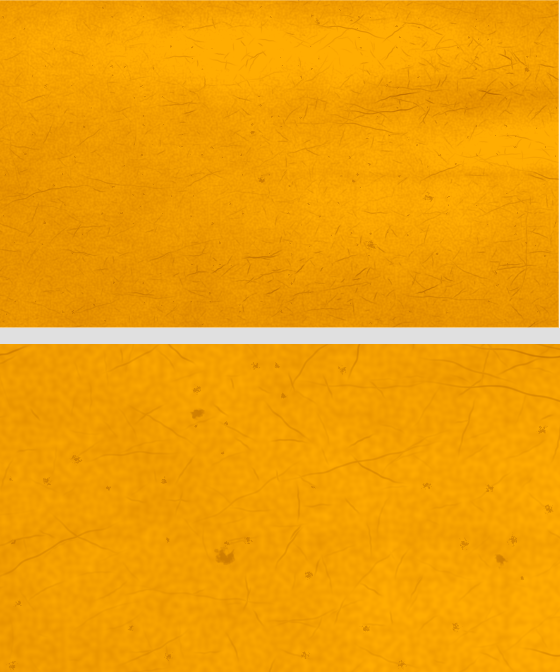
Top: the whole. Bottom: its middle third, enlarged.
Give the GLSL for this texture, as a WebGL 2 fragment shader.

```glsl
#version 300 es
precision highp float;

uniform vec2 u_resolution;
out vec4 fragColor;

const float TAU = 6.28319;
const vec3 DEEP_AMBER = vec3(0.908, 0.577, 0.0);
const vec3 BRIGHT_AMBER = vec3(0.988, 0.66, 0.007);
const vec3 SCRATCH_BROWN = vec3(0.66, 0.36, 0.0);
const vec3 EDGE_WHITE = vec3(1.0, 0.98, 0.94);

vec2 hash2(vec2 p) {
    vec3 q = fract(vec3(p.xyx) * vec3(0.1031, 0.1030, 0.0973));
    q += dot(q, q.yzx + 33.33);
    return fract((q.xx + q.yz) * q.zy);
}

float cornerSlope(vec2 cell, vec2 offset) {
    float angle = TAU * hash2(cell).x;
    return dot(vec2(cos(angle), sin(angle)), offset);
}

float gradientNoise(vec2 p) {
    vec2 i = floor(p), f = fract(p);
    vec2 e = vec2(1.0, 0.0);
    vec2 w = f * f * f * (f * (f * 6.0 - 15.0) + 10.0);
    float low = mix(cornerSlope(i, f), cornerSlope(i + e.xy, f - e.xy), w.x);
    float high = mix(cornerSlope(i + e.yx, f - e.yx), cornerSlope(i + e.xx, f - e.xx), w.x);
    return mix(low, high, w.y);
}

float fbm(vec2 p, int octaves) {
    float sum = 0.0, gain = 1.0;
    for (int i = 0; i < octaves; i++) {
        sum += gain * gradientNoise(p);
        p = mat2(1.6, 1.2, -1.2, 1.6) * p + 17.3;
        gain *= 0.55;
    }
    return sum;
}

float glow(vec2 p, vec2 centre, vec2 radius) {
    vec2 d = (p - centre) / radius;
    return exp(-dot(d, d));
}

// Curved, tapered strokes, one candidate per grid cell.
float scratches(vec2 p, float size, float spread, float tilt, float density, float seed, float pixel) {
    vec2 home = floor(p / size);
    float ink = 0.0;
    for (int y = -1; y <= 1; y++)
    for (int x = -1; x <= 1; x++) {
        vec2 cell = home + vec2(x, y);
        vec2 place = hash2(cell + seed);
        vec2 shape = hash2(cell + seed + 51.7);
        vec2 look = hash2(cell + seed + 93.1);
        float angle = tilt + (shape.x - 0.5) * spread;
        vec2 axis = vec2(cos(angle), sin(angle));
        vec2 d = p / size - cell - place;
        vec2 q = vec2(dot(d, axis), dot(d, vec2(-axis.y, axis.x)));
        q.y += (look.x - 0.5) * 0.6 * q.x * q.x + 0.04 * gradientNoise(vec2(q.x * 5.0, place.x * 40.0));
        float reach = mix(0.25, 0.9, shape.y);
        float taper = 1.0 - smoothstep(0.3 * reach, reach, abs(q.x));
        float line = 1.0 - smoothstep(0.0, 0.0008 + pixel, abs(q.y) * size);
        float shown = step(look.y, density) * mix(0.3, 1.0, place.y * place.y);
        ink = max(ink, line * taper * shown);
    }
    return ink;
}

// Crumbly stains, one candidate per grid cell.
float stains(vec2 p, float size, float radius, float density, float seed) {
    vec2 cell = floor(p / size);
    vec2 place = mix(vec2(0.3), vec2(0.7), hash2(cell + seed));
    vec2 look = hash2(cell + seed + 27.9);
    float edge = radius * mix(0.4, 1.0, look.x);
    float d = length((p / size - cell - place) * size) / edge;
    d += 1.3 * fbm(p * 1.5 / radius, 3);
    return step(look.y, density) * (1.0 - smoothstep(0.2, 1.2, d));
}

// Broad light and shade of the surface.
float surfaceTone(vec2 uv, vec2 p) {
    vec2 w = uv + vec2(0.07, 0.035) * vec2(fbm(p * 3.0, 3), fbm(p * 3.0 + 40.0, 3));
    float tone = -0.04 + 1.40 * glow(w, vec2(0.56, 0.85), vec2(0.46, 0.13));
    tone += 1.35 * glow(w, vec2(0.97, 0.55), vec2(0.29, 0.11));
    tone += 0.80 * glow(w, vec2(0.76, 0.32), vec2(0.32, 0.15));
    tone += 0.52 * glow(w, vec2(0.50, 0.56), vec2(0.42, 0.28));
    tone += 0.42 * glow(w, vec2(0.0, 0.85), vec2(0.30, 0.25));
    tone -= 0.55 * glow(w, vec2(0.86, 0.70), vec2(0.28, 0.05));
    tone -= 0.45 * glow(w, vec2(0.82, 0.46), vec2(0.24, 0.02));
    return tone;
}

void main() {
    float pixel = 1.0 / u_resolution.y;
    vec2 p = gl_FragCoord.xy * pixel;
    vec2 uv = gl_FragCoord.xy / u_resolution;

    // Clouding, fibres and fine grain
    float tone = surfaceTone(uv, p);
    tone += 0.30 * fbm(p * 6.0, 4) + 0.14 * fbm(p * vec2(9.0, 34.0), 2);
    tone += 0.26 * fbm(p * 43.0, 2) + 0.55 * gradientNoise(p * 137.0);
    vec3 colour = mix(DEEP_AMBER, BRIGHT_AMBER, clamp(tone, -0.6, 1.2));

    // Worn areas carry more scratches
    float wear = 0.50 + 0.6 * glow(uv, vec2(0.85, 0.74), vec2(0.28, 0.13));
    wear += 0.5 * glow(uv, vec2(0.62, 0.17), vec2(0.38, 0.12));
    wear *= 0.8 + 0.7 * fbm(p * 4.0 + 9.0, 2);
    float ink = 0.50 * scratches(p, 0.03, 3.1, 0.2, 0.65, 7.0, pixel);
    ink = max(ink, 0.65 * scratches(p, 0.06, 2.2, 0.2, 0.65, 3.0, pixel));
    ink = max(ink, 0.85 * scratches(p, 0.12, 1.1, 0.1, 0.65, 21.0, pixel));
    ink = max(ink, 0.85 * scratches(p, 0.23, 0.6, 0.05, 0.7, 47.0, pixel));
    ink = max(ink, 0.45 * scratches(p, 0.34, 0.4, 1.6, 0.15, 68.0, pixel));
    ink *= clamp(wear, 0.15, 1.0);

    // Pits and stains
    ink = max(ink, 0.42 * stains(p, 0.03, 0.0045, 0.14, 11.0));
    ink = max(ink, 0.45 * stains(p, 0.17, 0.015, 0.08, 35.0));
    colour = mix(colour, SCRATCH_BROWN, ink);

    // Pale rim: white on the right, faint above and below
    float right = 1.0 - smoothstep(0.0025, 0.0025 + pixel, u_resolution.x * pixel - p.x);
    float top = 1.0 - smoothstep(0.0015, 0.0015 + pixel, 1.0 - p.y);
    float bottom = 1.0 - smoothstep(0.0015, 0.0015 + pixel, p.y);
    colour = mix(colour, EDGE_WHITE, max(right, max(0.25 * top, 0.5 * bottom)));
    fragColor = vec4(colour, 1.0);
}
```
